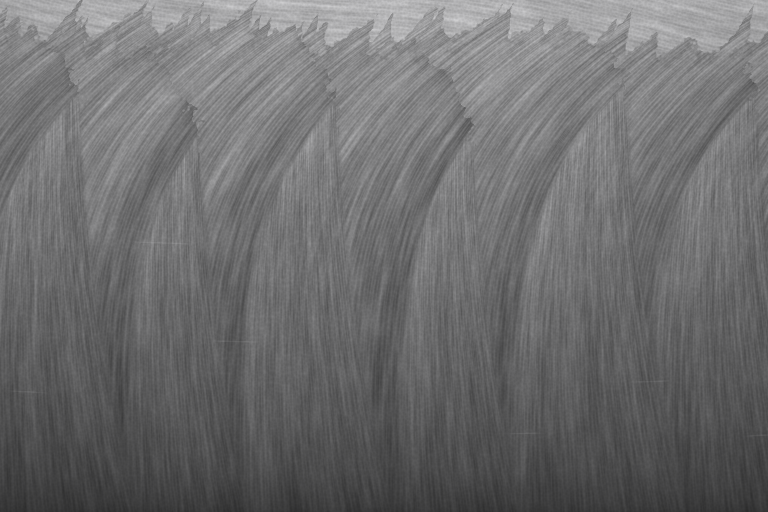
Write a WebGL 1 fragment shader that draws this texture.

```glsl
precision highp float;
// A wiped chalkboard: a row of overlapping sponge strokes that sweep up to
// ragged heads, then fan down again. Each stroke is a curved region filled
// with cellular noise stretched along its own fibre direction.
uniform vec2 u_resolution;

const int STROKES = 7;
const int SCRATCHES = 6;
const float SPACING = 0.27;
const float SWEEP = 0.45;
const float CELL_MEAN = 0.47;
const vec3 SLATE_TINT = vec3(0.998, 0.998, 1.006);

vec2 hash2(vec2 p) {
  vec2 q = vec2(dot(p, vec2(127.1, 311.7)), dot(p, vec2(269.5, 183.3)));
  return fract(sin(q) * 43758.547);
}

// Distance to the nearest scattered point, centred on zero.
float cellular(vec2 p, float seed) {
  vec2 cell = floor(p);
  vec2 f = fract(p);
  float nearest = 4.0;
  for (int j = -1; j <= 1; j++) {
    for (int i = -1; i <= 1; i++) {
      vec2 o = vec2(float(i), float(j));
      vec2 d = o + hash2(cell + o + seed) - f;
      nearest = min(nearest, dot(d, d));
    }
  }
  return sqrt(nearest) - CELL_MEAN;
}

// Fine, medium and broad fibres; s runs across them and t along them.
float fibres(float s, float t, float seed) {
  return 0.27 * cellular(vec2(s * 155.0, t * 11.0), seed)
       + 0.17 * cellular(vec2(s * 70.0, t * 4.0), seed + 17.0)
       + 0.15 * cellular(vec2(s * 15.0, t * 1.6), seed + 31.0);
}

// Board brightness rises from the dark foot to the chalky top.
float boardTone(float y) {
  return 0.205 + 0.375 * pow(max(y, 0.0), 0.62) + 0.04 * smoothstep(0.8, 1.0, y);
}

// Sideways drift of an upward sweep at height y.
float sweepShift(float y) {
  return SWEEP * y * y * y * y;
}

// Right border of a stroke: rounded head above, trailing sweep below.
float rightBorder(vec2 head, float y) {
  float above = max(y - head.y, 0.0);
  float below = max(head.y - y, 0.0);
  return head.x - 0.3 * above - 2.0 * above * above
       + 0.03 * below + 0.13 * below * below;
}

// Border between the upward sweep and the downward fan.
float sweepBorder(vec2 head, float y) {
  return head.x - sweepShift(head.y) + sweepShift(y);
}

// Pointed lobes, of uneven height, where a stroke ends at the top.
float topBorder(vec2 p, float rough, float seed) {
  float s = p.x - 0.55 * p.y + 0.012 * sin(p.x * 27.0 + seed);
  float lobes = 1.0 - abs(sin(s * 36.0 + seed));
  float height = 0.05 + 0.03 * sin(s * 19.0 + seed * 2.0);
  return 0.905 + height * lobes + 0.018 * sin(s * 9.0 + seed) + 0.022 * rough;
}

float strokeTone(vec2 p, vec2 head, float seed) {
  float right = rightBorder(head, p.y);
  float below = max(head.y - p.y, 0.0);
  float across = p.x - sweepBorder(head, p.y);
  float upS = p.x - sweepShift(p.y);
  float fanS = (p.x - right) / (0.42 + 0.7 * below);

  float upFibres = fibres(upS, p.y, seed);
  float up = upFibres - 0.10 * smoothstep(-0.16, 0.0, across);
  float fan = 0.85 * fibres(fanS, p.y, seed + 53.0) + 0.35 * upFibres
            + 0.07 * exp(-max(across, 0.0) / 0.06);
  float blend = 0.004 + 0.03 * below;
  float relief = mix(up, fan, smoothstep(-blend, blend, across));
  float rim = exp(-abs(right - p.x) / 0.02) * smoothstep(0.0, 0.7, p.y);
  return boardTone(p.y) * (1.02 + relief - 0.11 * rim);
}

// Faint, nearly level scratch with a soft profile.
float scratch(vec2 p, vec2 start, float len, float slope) {
  vec2 d = p - start;
  float line = 1.0 - smoothstep(0.0005, 0.0024, abs(d.y - slope * d.x));
  return line * smoothstep(0.0, 0.03, d.x) * (1.0 - smoothstep(len - 0.03, len, d.x));
}

void main() {
  vec2 p = gl_FragCoord.xy / u_resolution.y;
  float aspect = u_resolution.x / u_resolution.y;
  float rough = cellular(p * 42.0, 3.0) + 0.6 * cellular(p * 110.0, 9.0);

  // Chalky band behind the stroke heads
  float band = fibres(p.y + 0.16 * p.x + 0.02 * sin(p.x * 5.0), p.x, 71.0);
  float tone = 0.69 * (1.0 + 0.6 * band);

  // Strokes, painted from right to left
  for (int k = 0; k < STROKES; k++) {
    float index = float(STROKES - 1 - k);
    vec2 jitter = hash2(vec2(index, 4.7)) - 0.5;
    vec2 head = vec2(0.13 + SPACING * index, 0.79) + vec2(0.06, 0.10) * jitter;
    float seed = index * 7.0;
    float ragged = 0.035 * rough * smoothstep(head.y - 0.1, head.y + 0.02, p.y);
    float right = rightBorder(head, p.y) + ragged;
    float top = topBorder(p, rough, seed);
    float soft = 0.004 + 0.018 * max(head.y - p.y, 0.0);
    float inside = smoothstep(-soft, soft, right - p.x)
                 * smoothstep(-0.006, 0.006, top - p.y);
    float lip = exp(-abs(top - p.y) / 0.014);
    float paint = strokeTone(p, head, seed) * (1.0 - 0.11 * lip);
    tone = mix(tone, paint, inside);
  }

  // Chalk grain, scratches and a slight darkening at the sides
  tone *= 1.0 + 0.05 * rough + 0.10 * cellular(p * 170.0, 23.0);
  for (int i = 0; i < SCRATCHES; i++) {
    vec2 r = hash2(vec2(float(i), 8.3));
    vec2 start = vec2(r.x * aspect, 0.08 + 0.6 * r.y);
    tone += 0.045 * scratch(p, start, 0.07 + 0.08 * r.y, 0.1 * (r.x - 0.5));
  }
  float side = 2.0 * p.x / aspect - 1.0;
  tone *= 1.03 - 0.09 * side * side;
  gl_FragColor = vec4(clamp(tone * SLATE_TINT, 0.0, 1.0), 1.0);
}
```
